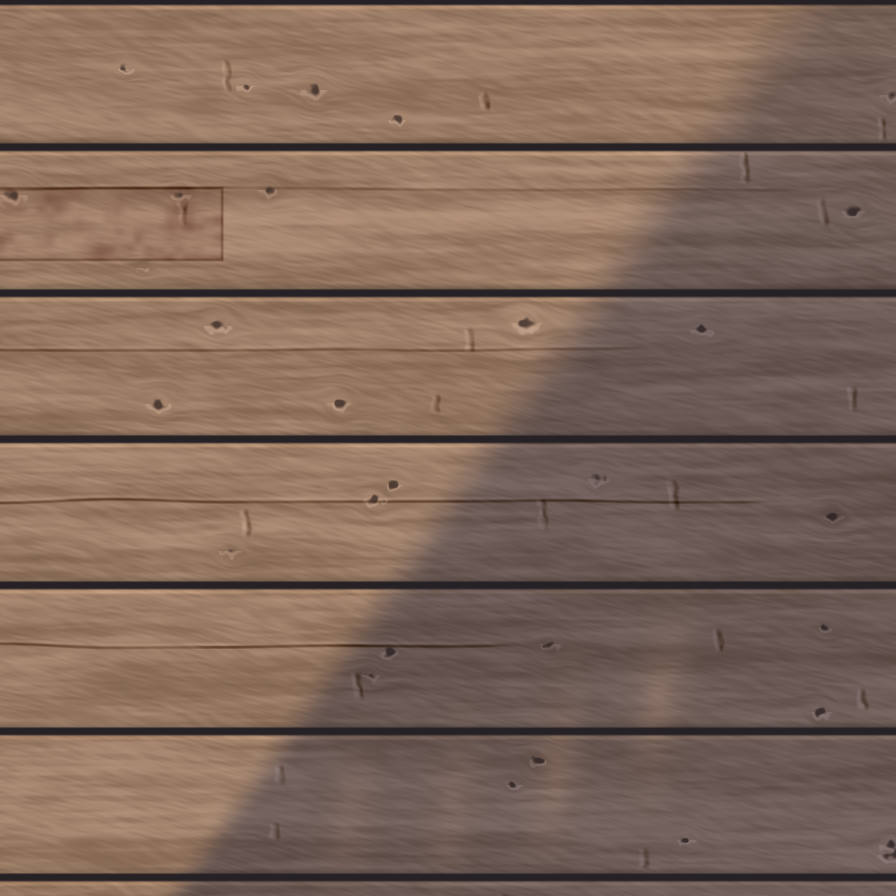
A three.js fragment shader for this texture:

```glsl
// Weathered timber decking: horizontal boards, dark gaps, knots and a slanted soft shadow.
varying vec2 vUv;

const float PITCH = 0.163;      // board height including its gap
const float FIRST_GAP = 0.0208; // height of the lowest gap
const vec3 WOOD_DARK = vec3(0.50, 0.385, 0.305);
const vec3 WOOD_LIGHT = vec3(0.70, 0.57, 0.475);
const vec3 GAP_COLOR = vec3(0.15, 0.13, 0.14);
const vec3 KNOT_COLOR = vec3(0.24, 0.18, 0.16);
const vec3 RUST = vec3(0.46, 0.31, 0.25);
const vec3 SHADE = vec3(0.69, 0.725, 0.84);

float hash(vec2 p) {
  vec3 q = fract(p.xyx * 0.1031);
  q += dot(q, q.yzx + 33.33);
  return fract((q.x + q.y) * q.z);
}

float noise(vec2 p) {
  vec2 i = floor(p), f = fract(p);
  f = f * f * (3.0 - 2.0 * f);
  return mix(mix(hash(i), hash(i + vec2(1.0, 0.0)), f.x),
             mix(hash(i + vec2(0.0, 1.0)), hash(i + 1.0), f.x), f.y);
}

// Soft band of the given half width around zero.
float band(float d, float halfWidth, float blur) {
  return 1.0 - smoothstep(halfWidth - blur, halfWidth + blur, abs(d));
}

// Random place on a board, in canvas units from its lower left.
vec2 boardSpot(float row, float id) {
  vec2 seed = vec2(row * 7.0 + 31.0, id * 13.0 + 5.0);
  return vec2(hash(seed), mix(0.12, 0.88, hash(seed + 41.0)) * PITCH);
}

// Stretched fibres in several sizes plus fine slanted saw marks.
float woodGrain(vec2 p, float row) {
  vec2 q = p + vec2(row * 3.7 + 20.0, 2.0);
  float wave = 0.006 * noise(q * vec2(7.0, 18.0));
  float y = q.y + wave;
  float broad = noise(vec2(q.x * 2.0, y * 34.0));
  float medium = noise(vec2(q.x * 7.0, y * 120.0));
  float fine = noise(vec2(q.x * 22.0, y * 300.0));
  float saw = noise(vec2(q.x * 80.0 + y * 120.0, y * 330.0 + q.x * 70.0));
  return 0.36 * broad + 0.27 * medium + 0.17 * fine + 0.20 * saw;
}

// Slanted shadow edge, wider toward the top, with faint light leaking in below.
float shadowAmount(vec2 uv) {
  float edge = uv.x - 0.20 - 0.70 * uv.y + 0.012 * (noise(uv * 9.0) - 0.5);
  float blur = mix(0.022, 0.055, uv.y);
  float leak = 0.0;
  for (int i = 0; i < 4; i++) {
    float k = float(i);
    vec2 d = uv - vec2(0.39 + 0.115 * k, 0.08 + 0.015 * k * k);
    d.x -= 0.12 * d.y;
    d /= vec2(0.024, 0.075);
    leak += (0.25 + 0.12 * step(1.5, k)) * exp(-dot(d, d));
  }
  float fade = 1.0 - 0.28 * smoothstep(0.65, 1.0, uv.y);
  return smoothstep(-blur, blur, edge) * fade * (1.0 - leak);
}

void main() {
  vec2 uv = vUv;
  float board = (uv.y - FIRST_GAP) / PITCH;
  float row = floor(board);
  vec2 p = vec2(uv.x, fract(board) * PITCH);

  // Knots part the grain; each has a dark core and a pale lower rim.
  vec2 grainPos = p;
  float knots = 0.0, relief = 0.0;
  for (int i = 0; i < 5; i++) {
    float id = float(i);
    vec2 d = p - boardSpot(row, id);
    float size = mix(0.004, 0.0085, hash(vec2(row + 9.0, id + 60.0)));
    grainPos.y -= 0.8 * d.y * exp(-dot(d, d) / (9.0 * size * size));
    float r = length(d * vec2(0.8, 1.15)) + 0.007 * (noise(p * 170.0 + row * 9.0) - 0.5);
    knots += 0.8 * (1.0 - smoothstep(size * 0.25, size, r));
    relief += 0.09 * band(r - size * 1.2, size * 0.3, size * 0.3) * step(d.y, 0.0);
  }

  // Short upright scuffs with a worn pale side.
  for (int i = 0; i < 3; i++) {
    float id = float(i) + 20.0;
    vec2 d = p - boardSpot(row, id);
    d.x += 0.004 * (noise(p * 110.0 + id) - 0.5) + 0.1 * d.y;
    float span = band(d.y, mix(0.008, 0.017, hash(vec2(row + 3.0, id))), 0.004);
    float worn = span * (0.3 + 0.7 * noise(p * 150.0 + id));
    relief += worn * (0.10 * band(d.x + 0.006, 0.002, 0.002) - 0.20 * band(d.x, 0.0022, 0.002));
  }

  float tone = woodGrain(grainPos, row) + 0.10 * (hash(vec2(row + 12.0, 4.0)) - 0.5);
  vec3 color = mix(WOOD_DARK, WOOD_LIGHT, smoothstep(0.05, 0.95, tone));

  // Mottled repair panel at the left of one board.
  vec2 panel = abs(uv - vec2(0.10, 0.750)) - vec2(0.148, 0.040);
  float panelEdge = max(panel.x, panel.y);
  float mottled = noise(uv * vec2(35.0, 60.0)) * noise(uv * 90.0);
  color = mix(color, RUST, band(max(panelEdge, 0.0), 0.001, 0.001) * (0.08 + 0.8 * mottled));
  relief -= 0.13 * band(panelEdge, 0.0015, 0.0015);

  // Long splits along the grain, each lit on its upper lip.
  for (int i = 0; i < 4; i++) {
    float k = float(i);
    float d = uv.y - (0.279 + 0.158 * k + 0.004 * k * k) + 0.005 * (noise(vec2(uv.x * 8.0, k)) - 0.5);
    float reach = 1.0 - smoothstep(0.0, 0.05, uv.x - 0.48 - 0.4 * hash(vec2(k, 8.0)));
    float depth = reach * (1.0 - 0.2 * k) * (0.5 + 0.5 * noise(vec2(uv.x * 20.0, k + 5.0)));
    relief += depth * (0.07 * band(d - 0.0035, 0.0015, 0.0015) - 0.26 * band(d, 0.0015, 0.0012));
  }
  color = mix(color + relief, KNOT_COLOR, clamp(knots, 0.0, 0.9));

  // Board edges: bright upper arris, darker lower one, then the open gap.
  float fromTop = PITCH - p.y;
  color += vec3(0.11, 0.09, 0.06) * band(fromTop - 0.0075, 0.0015, 0.002);
  color *= 1.0 - 0.16 * (1.0 - smoothstep(0.004, 0.013, p.y));
  color *= mix(vec3(1.0), SHADE, shadowAmount(uv));
  color = mix(color, GAP_COLOR, band(min(p.y, fromTop), 0.0043, 0.0015));

  gl_FragColor = vec4(clamp(color, 0.0, 1.0), 1.0);
}
```
